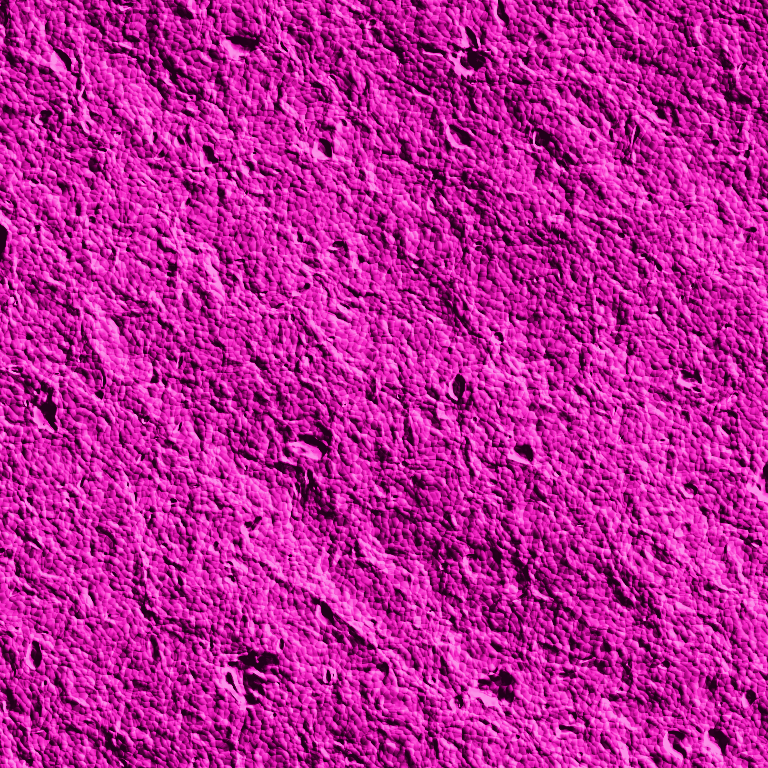
Write a WebGL 2 fragment shader that draws this texture.

```glsl
#version 300 es
precision highp float;
// Rough magenta soil under a low light from the upper right.
// A height field of noise, uneven grains, ragged pits and pebbles is lit by
// its slope, darkened by a short horizon search and coloured by a tone ramp.

uniform vec2 u_resolution;
out vec4 fragColor;

const vec2 LIGHT = vec2(0.8, 0.6);

float hash(vec2 p) { return fract(sin(dot(p, vec2(127.1, 311.7))) * 43758.5453); }

float noise(vec2 p) {
  vec2 i = floor(p), f = fract(p);
  f = f * f * (3.0 - 2.0 * f);
  return mix(mix(hash(i), hash(i + vec2(1, 0)), f.x),
             mix(hash(i + vec2(0, 1)), hash(i + vec2(1, 1)), f.x), f.y);
}

vec2 rotate(vec2 p, float angle) {
  float c = cos(angle), s = sin(angle);
  return vec2(c * p.x - s * p.y, s * p.x + c * p.y);
}

// Domes of uneven height around jittered points, creased where they meet.
float grains(vec2 p, float freq) {
  vec2 q = rotate(p, 0.9) * freq, id = floor(q);
  float lowest = 4.0;
  for (int k = 0; k < 9; k++) {
    vec2 cell = id + vec2(k % 3 - 1, k / 3 - 1);
    vec2 d = cell + vec2(hash(cell), hash(cell + 37.3)) - q;
    lowest = min(lowest, dot(d, d) + 0.4 * hash(cell + 71.9));
  }
  return -lowest / freq;
}

// One ragged blob per cell: x = distance over radius, y = radius.
vec2 scatter(vec2 p, float cells, float chance, vec2 sizes, float seed) {
  vec2 q = rotate(p, 0.5 + seed) * cells + seed * 17.3;
  vec2 id = floor(q);
  if (hash(id + 3.7) > chance) return vec2(9.0, 0.0);
  vec2 d = fract(q) - 0.28 - 0.44 * vec2(hash(id + 11.2), hash(id + 27.9));
  d.y *= mix(0.8, 1.7, hash(id + 53.1));
  float pick = hash(id + 41.3);
  float radius = mix(sizes.x, sizes.y, pick * pick);
  float ragged = noise(p * 38.0) + 0.7 * noise(p * 95.0) - 0.85;
  return vec2(length(d) / radius + 0.7 * ragged, radius / cells);
}

float pit(vec2 blob) { return 2.6 * blob.y * (1.0 - smoothstep(0.2, 1.0, blob.x)); }

vec2 pebble(vec2 p) { return scatter(p, 11.0, 0.2, vec2(0.05, 0.15), 2.6); }

// Uneven offset that breaks up outlines.
vec2 warp(vec2 p) {
  vec2 coarse = vec2(noise(p * 24.0), noise(p * 24.0 + 57.0)) - 0.5;
  vec2 fine = vec2(noise(p * 70.0 + 9.0), noise(p * 70.0 + 83.0)) - 0.5;
  return p + 0.022 * coarse + 0.008 * fine;
}

// Lumps and veins, drawn out across the light in the coarse octaves.
float lumps(vec2 p) {
  vec2 across = vec2(dot(p, LIGHT), dot(p, vec2(LIGHT.y, -LIGHT.x)));
  float sum = 0.0, freq = 6.0;
  for (int i = 0; i < 5; i++) {
    float k = float(i);
    vec2 q = rotate(across, 0.6 * sin(k * 2.4 + 0.6));
    q.y *= mix(0.6, 1.0, k / 4.0);
    float n = noise(q * freq + k * 19.7) - 0.5;
    if (i > 0 && i < 4) n = -abs(n);
    sum += (0.6 + 0.13 * k) * n / freq;
    freq *= 2.1;
  }
  return sum;
}

float height(vec2 p) {
  vec2 w = warp(p);
  float h = lumps(mix(p, w, 0.5));
  h += 0.75 * grains(w, 55.0) + 1.3 * grains(mix(p, w, 0.3), 155.0);
  h -= pit(scatter(w, 4.5, 0.4, vec2(0.08, 0.19), 0.4));
  h -= pit(scatter(w, 13.0, 0.3, vec2(0.08, 0.22), 1.3));
  h -= pit(scatter(w, 27.0, 0.25, vec2(0.1, 0.28), 2.1));
  vec2 stone = pebble(w);
  return h + 1.3 * stone.y * max(0.0, 1.0 - stone.x * stone.x);
}

// Steepest rise seen when looking towards the light.
float horizon(vec2 p, float ground) {
  float steepest = 0.0, reach = 0.0035;
  for (int i = 0; i < 7; i++) {
    steepest = max(steepest, (height(p + LIGHT * reach) - ground) / reach);
    reach *= 1.5;
  }
  return steepest;
}

vec3 ramp(float tone) {
  vec3 colours[7] = vec3[7](vec3(0.13, 0.0, 0.1), vec3(0.28, 0.0, 0.21),
    vec3(0.49, 0.01, 0.37), vec3(0.74, 0.05, 0.57), vec3(0.95, 0.13, 0.76),
    vec3(0.98, 0.34, 0.84), vec3(0.98, 0.56, 0.9));
  float stops[7] = float[7](-2.6, -1.37, -0.67, -0.15, 0.5, 1.31, 2.1);
  vec3 c = colours[0];
  for (int i = 1; i < 7; i++)
    c = mix(c, colours[i], clamp((tone - stops[i - 1]) / (stops[i] - stops[i - 1]), 0.0, 1.0));
  return c;
}

void main() {
  vec2 p = gl_FragCoord.xy / u_resolution.y;
  float ground = height(p);
  float slope = (ground - height(p + LIGHT * 0.0017)) / 0.0017;
  float shadow = clamp((horizon(p, ground) - 1.1) / 1.0, 0.0, 1.35);
  float pale = 0.6 * (1.0 - smoothstep(0.5, 1.0, pebble(warp(p)).x));
  float drift = 0.4 * (noise(p * 4.0 + 5.0) - 0.5);
  float grit = 0.7 * (noise(p * 190.0) + noise(rotate(p, 0.6) * 250.0) - 1.0);
  float tone = 0.75 * clamp(slope, -2.0, 2.6) - shadow + 0.1 + drift + pale + grit;
  fragColor = vec4(ramp(tone), 1.0);
}
```
